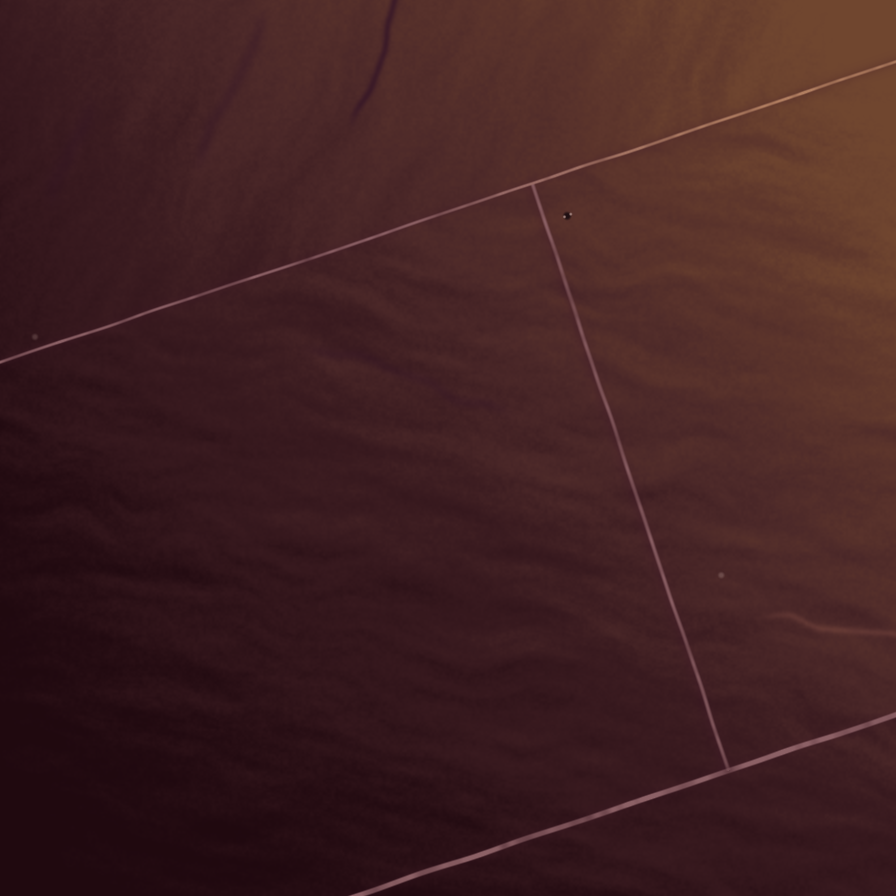
Write a WebGL 1 fragment shader that draws this texture.

```glsl
precision highp float;
uniform vec2 u_resolution;

const float TILT = 0.3235;
const vec2 SLAB = vec2(1.4, 0.691);
const vec2 CORNER = vec2(0.816, -0.126);
const vec3 VIOLET = vec3(0.19, 0.07, 0.15);
const vec3 MORTAR_PINK = vec3(0.55, 0.38, 0.40);
const vec3 MORTAR_WARM = vec3(0.70, 0.50, 0.38);

float hash(vec2 p) {
  p = fract(p * vec2(0.1031, 0.1137));
  p += dot(p, p.yx + 33.33);
  return fract((p.x + p.y) * p.x * 17.0);
}

float noise(vec2 p) {
  vec2 i = floor(p);
  vec2 f = fract(p);
  f = f * f * (3.0 - 2.0 * f);
  return mix(mix(hash(i), hash(i + vec2(1.0, 0.0)), f.x),
             mix(hash(i + vec2(0.0, 1.0)), hash(i + 1.0), f.x), f.y);
}

float fbm(vec2 p) {
  float sum = 0.0;
  float amp = 0.5;
  for (int i = 0; i < 4; i++) {
    sum += amp * noise(p);
    p = p * 2.03 + 17.1;
    amp *= 0.5;
  }
  return sum;
}

// Coordinates along and across a direction
vec2 turn(vec2 p, float angle) {
  float c = cos(angle);
  float s = sin(angle);
  return vec2(c * p.x + s * p.y, c * p.y - s * p.x);
}

float band(float d, float halfWidth, float soft) {
  return 1.0 - smoothstep(halfWidth - soft, halfWidth + soft, abs(d));
}

// Wavering streak that fades toward both ends
float streak(vec2 p, vec2 a, vec2 b, float width) {
  vec2 ab = b - a;
  float len = length(ab);
  vec2 q = turn(p - a, atan(ab.y, ab.x));
  float wave = (noise(vec2(q.x * 26.0, a.x * 40.0)) - 0.5) * 0.018;
  float ends = smoothstep(0.0, 0.04, q.x) * (1.0 - smoothstep(len - 0.04, len, q.x));
  float d = (q.y - wave) / width;
  return exp(-d * d) * ends;
}

float speck(vec2 p, vec2 center, float radius, float soft) {
  return band(length(p - center), radius, soft);
}

// Dark plum through brown to amber
vec3 stoneColor(float t) {
  vec3 c = mix(vec3(0.125, 0.035, 0.06), vec3(0.22, 0.10, 0.12), smoothstep(0.0, 0.38, t));
  c = mix(c, vec3(0.30, 0.16, 0.16), smoothstep(0.32, 0.62, t));
  c = mix(c, vec3(0.36, 0.205, 0.17), smoothstep(0.55, 0.80, t));
  return mix(c, vec3(0.44, 0.275, 0.185), smoothstep(0.74, 1.04, t));
}

float lightAt(vec2 p) {
  float t = -0.05 + 0.42 * p.x + 0.44 * p.y + 0.20 * p.x * p.y;
  vec2 glow = (p - vec2(1.05, 0.70)) / vec2(0.30, 0.32);
  return t + 0.14 * exp(-dot(glow, glow)) - 0.05 * exp(-p.x * 18.0);
}

// Short cleft ripples, lit from above the grain
float relief(vec2 g) {
  vec2 q = g * vec2(8.0, 30.0);
  q.y += 1.1 * noise(g * vec2(15.0, 11.0));
  return fbm(q + vec2(0.0, 0.4)) - fbm(q);
}

void main() {
  vec2 p = gl_FragCoord.xy / u_resolution;
  float px = 1.0 / min(u_resolution.x, u_resolution.y);

  // Slab layout in staggered rows
  vec2 s = turn(p, TILT) - CORNER;
  s += (vec2(noise(p * 21.0), noise(p * 17.0 + 40.0)) - 0.5) * 0.002;
  float row = floor(s.y / SLAB.y);
  float seam = floor(s.y / SLAB.y + 0.5);
  float across = s.y - seam * SLAB.y;
  float along = (fract(s.x / SLAB.x + 0.5 * row + 0.5) - 0.5) * SLAB.x;

  // Stone, with the grain turned in every third row
  float turned = 1.0 - step(0.5, abs(mod(row, 3.0) - 1.0));
  vec2 grain = turn(p, mix(-0.2, 1.13, turned)) + row * 3.7;
  float light = lightAt(p) + 0.03 * row;
  light += relief(grain) * mix(0.27, 0.13, turned);
  light += (fbm(grain * vec2(4.0, 11.0)) - 0.47) * 0.16;
  light += (noise(p * 210.0) - 0.5) * 0.045 + (noise(p * 420.0) - 0.5) * 0.035;
  vec3 color = stoneColor(light);

  // Violet veins and a pale scratch
  float vein = streak(p, vec2(0.465, 1.05), vec2(0.39, 0.85), 0.0042);
  vein += 0.45 * streak(p, vec2(0.295, 1.0), vec2(0.22, 0.80), 0.007);
  vein += 0.35 * streak(p, vec2(0.105, 0.90), vec2(0.05, 0.76), 0.009);
  vein += 0.4 * streak(p, vec2(0.33, 0.62), vec2(0.58, 0.535), 0.006);
  color = mix(color, VIOLET, 0.65 * min(vein, 1.0));
  float scratch = streak(p, vec2(0.84, 0.31), vec2(1.05, 0.285), 0.004);
  color += vec3(0.08, 0.055, 0.04) * scratch;

  // Worn mortar, with alternating seam widths
  float wear = 0.5 + 0.45 * noise(s * 34.0) + 0.3 * noise(s * 110.0);
  float wide = 1.0 - mod(seam, 2.0);
  float line = band(across, mix(0.0015, 0.0028, wide), 1.2 * px) * wear;
  float joint = band(along, 0.0019, 0.0017) * wear * 0.85;
  float fringe = exp(-abs(across) * 230.0) + exp(-abs(along + 0.003) * 190.0);
  color = mix(color, vec3(0.26, 0.10, 0.16), 0.35 * min(fringe, 1.0));
  vec3 mortar = mix(MORTAR_PINK, MORTAR_WARM, (1.0 - wide) * smoothstep(0.4, 0.9, p.x));
  color = mix(color, MORTAR_PINK, min(joint, 1.0));
  color = mix(color, mortar, min(line, 1.0));

  // Chip and stray grit
  color = mix(color, vec3(0.12, 0.06, 0.07), speck(p, vec2(0.633, 0.759), 0.004, 0.002));
  float grit = speck(p, vec2(0.630, 0.758), 0.0014, px) + speck(p, vec2(0.637, 0.761), 0.0014, px);
  grit += 0.4 * speck(p, vec2(0.805, 0.358), 0.003, 0.002);
  grit += 0.3 * speck(p, vec2(0.039, 0.624), 0.003, 0.002);
  color = mix(color, vec3(0.62, 0.50, 0.48), grit);

  gl_FragColor = vec4(color, 1.0);
}
```
